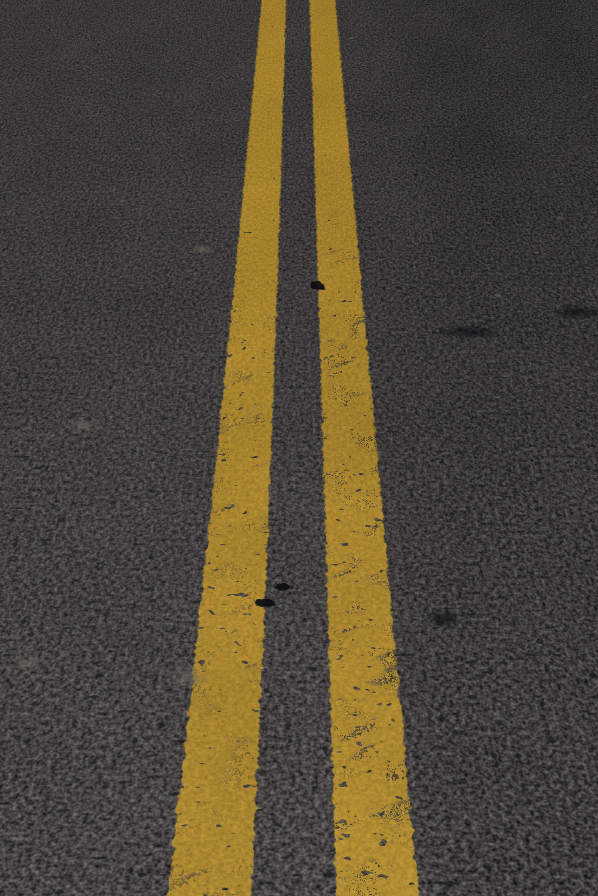
This texture is drawn by a WebGL 2 fragment shader. Its source:

```glsl
#version 300 es
precision highp float;
// Worn asphalt road with two yellow centre stripes running toward the horizon.

#define HORIZON 1.42      // height of the vanishing line, in canvas heights
#define CENTRE_X 0.494    // vanishing point across the canvas
#define GRAIN 0.19        // contrast of the stone grain
#define PIT_LEVEL 0.37    // lower gives more dark pits in the asphalt
#define WEAR_LEVEL 0.46   // lower gives more chips in the paint
#define EDGE_ROUGH 0.006  // raggedness of the stripe edges
#define PAINT_NEAR vec3(0.675, 0.535, 0.195)
#define PAINT_FAR vec3(0.625, 0.490, 0.165)
#define TAR vec3(0.045, 0.045, 0.06)
#define DUST vec3(0.44, 0.40, 0.37)

uniform vec2 u_resolution;
out vec4 fragColor;

float hash(vec2 cell) {
    vec3 p = fract(vec3(cell.xyx) * 0.1031);
    p += dot(p, p.yzx + 33.33);
    return fract((p.x + p.y) * p.z);
}

float cornerSlope(vec2 cell, vec2 offset) {
    float angle = 6.2832 * hash(cell);
    return dot(vec2(cos(angle), sin(angle)), offset);
}

// Gradient noise, about -0.7 to 0.7
float noise(vec2 p) {
    vec2 i = floor(p), f = fract(p);
    vec2 u = f * f * f * (f * (f * 6.0 - 15.0) + 10.0);
    vec2 e = vec2(1.0, 0.0);
    float low = mix(cornerSlope(i, f), cornerSlope(i + e, f - e), u.x);
    float high = mix(cornerSlope(i + e.yx, f - e.yx), cornerSlope(i + 1.0, f - 1.0), u.x);
    return mix(low, high, u.y);
}

float fbm(vec2 p) {
    float sum = 0.0, amp = 0.6;
    for (int i = 0; i < 4; i++) {
        sum += amp * noise(p);
        p = p * 2.03 + 17.3;
        amp *= 0.5;
    }
    return sum;
}

// Coverage of the band between two edges
float band(float x, float left, float right, float soft) {
    return smoothstep(left - soft, left + soft, x) * (1.0 - smoothstep(right - soft, right + soft, x));
}

// Landmarks: centre and radii; three tar drops, three stains, four dusty patches
const vec4 MARKS[10] = vec4[10](
    vec4(0.531, 0.681, 0.013, 0.0050), vec4(0.443, 0.327, 0.017, 0.0055),
    vec4(0.475, 0.345, 0.015, 0.0045), vec4(0.742, 0.309, 0.032, 0.0090),
    vec4(0.785, 0.629, 0.050, 0.0070), vec4(0.967, 0.652, 0.040, 0.0070),
    vec4(0.140, 0.526, 0.018, 0.0070), vec4(0.338, 0.721, 0.018, 0.0045),
    vec4(0.312, 0.245, 0.028, 0.0120), vec4(0.045, 0.260, 0.022, 0.0070));

void main() {
    vec2 uv = gl_FragCoord.xy / u_resolution;
    float aspect = u_resolution.x / u_resolution.y;

    // Road coordinates: log depth shrinks the grain evenly with distance
    float near = 1.0 - uv.y / HORIZON;
    vec2 road = vec2((uv.x - CENTRE_X) * aspect / near, -1.2 * HORIZON * log(near)) + 5.0;

    // Asphalt: broad light, mottling, stones and pits
    float fine = noise(road * 135.0) + 0.9 * noise(road * 260.0 + 40.0);
    float mottle = fbm(road * vec2(5.0, 7.0));
    float tone = mix(0.272, 0.222, smoothstep(0.0, 1.0, uv.y));
    tone -= 0.030 * smoothstep(0.52, 0.80, uv.x);
    tone += 0.035 * mottle + GRAIN * mix(1.0, 0.5, uv.y) * fine;
    vec3 color = max(tone, 0.06) * vec3(1.02, 0.99, 0.985);
    float pits = noise(road * vec2(66.0, 88.0) + 9.0) + 0.12 * mottle;
    pits = smoothstep(PIT_LEVEL, PIT_LEVEL + 0.12, pits) * mix(0.75, 0.45, uv.y);
    color = mix(color, vec3(0.10, 0.10, 0.115), pits);
    float flecks = noise(road * vec2(34.0, 62.0) + 71.0);
    color = mix(color, DUST, 0.5 * smoothstep(0.52, 0.62, flecks));

    // Two stripes with ragged edges and a faint bow
    float rough = noise(road * 62.0 + 3.0) + 0.8 * noise(road * 150.0);
    float x = uv.x + EDGE_ROUGH * near * rough;
    float bow = 0.016 * uv.y * (1.0 - uv.y);
    float soft = 0.8 / u_resolution.x + 0.0008;
    float leftStripe = band(x - bow, mix(0.281, 0.4375, uv.y), mix(0.420, 0.4785, uv.y), soft);
    float rightStripe = band(x, mix(0.5625, 0.5176, uv.y), mix(0.699, 0.5605, uv.y), soft);

    // Paint wear: flat chips plus broken cracks, strongest on the right
    float chips = noise(road * vec2(44.0, 88.0) + 23.0) + 0.55 * noise(road * vec2(105.0, 170.0));
    float level = WEAR_LEVEL + 0.22 * smoothstep(0.50, 0.95, uv.y) - 0.20 * mottle;
    float wear = smoothstep(level, level + 0.12, chips);
    float vein = abs(noise(road * vec2(13.0, 30.0) + 0.5 * fine));
    float broken = smoothstep(0.0, 0.2, noise(road * vec2(19.0, 23.0) + 51.0));
    float crack = (1.0 - smoothstep(0.015, 0.065, vein)) * broken;
    crack *= mix(0.45, 0.85, rightStripe) * (1.0 - smoothstep(0.55, 0.85, uv.y));
    float paintMask = (leftStripe + rightStripe) * (1.0 - 0.9 * max(wear, crack));
    vec3 paint = mix(PAINT_NEAR, PAINT_FAR, uv.y) * (1.0 + 0.13 * fine + 0.10 * mottle);
    color = mix(color, paint, paintMask);

    // Tar drops, stains and dust
    for (int i = 0; i < 10; i++) {
        vec2 d = (uv - MARKS[i].xy) / MARKS[i].zw;
        float dist = length(d) + 0.45 * rough;
        float drop = 1.0 - smoothstep(0.75, 1.05, dist);
        float haze = 1.0 - smoothstep(0.1, 1.3, dist);
        if (i < 3) color = mix(color, TAR, 0.92 * drop);
        else if (i < 6) color = mix(color, TAR, 0.65 * haze);
        else color = mix(color, DUST, 0.60 * haze);
    }

    fragColor = vec4(clamp(color, 0.0, 1.0), 1.0);
}
```
